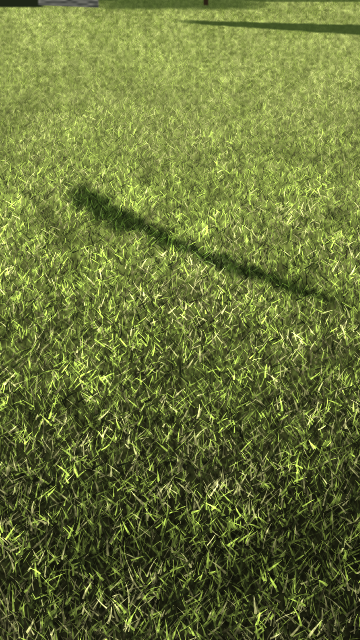
Give the GLSL for this texture, as a WebGL 2 fragment shader.

```glsl
#version 300 es
precision highp float;

uniform vec2 u_resolution;
out vec4 fragColor;

float hash(vec2 p) {
    return fract(sin(dot(p, vec2(127.1, 311.7))) * 43758.5453);
}

float noise(vec2 p) {
    vec2 i = floor(p), f = fract(p);
    f = f * f * (3.0 - 2.0 * f);
    return mix(mix(hash(i), hash(i + vec2(1, 0)), f.x),
               mix(hash(i + vec2(0, 1)), hash(i + vec2(1, 1)), f.x), f.y);
}

float fbm(vec2 p) {
    float sum = 0.0, amp = 0.5;
    for (int i = 0; i < 4; i++) {
        sum += amp * noise(p);
        p = p * 2.03 + 17.3;
        amp *= 0.5;
    }
    return sum / 0.9375;
}

// Soft band around zero
float band(float d, float halfWidth, float soft) {
    return 1.0 - smoothstep(halfWidth - soft, halfWidth + soft, abs(d));
}

// Blades rooted on a perspective grid, painted from back to front
vec3 grass(vec2 p, vec3 col, float pixel) {
    const float HORIZON = 1.25, CELLS = 33.0;
    float depth = HORIZON - p.y;
    vec2 grid = vec2((p.x - 0.28) / depth, -log(depth)) * CELLS;
    for (int layer = 0; layer < 26; layer++) {
        float rank = float(layer) / 25.0;
        vec2 shift = vec2(0.37, 0.61) * float(layer);
        vec2 cell = floor(grid + shift);
        for (int j = 0; j >= -1; j--)
        for (int i = -1; i <= 1; i++) {
            vec2 id = cell + vec2(i, j);
            vec2 seed = id + float(layer) * 7.13;
            float h1 = hash(seed), h2 = hash(seed + 31.7), h3 = hash(seed + 63.1);
            vec2 g = (id + vec2(h1, h2) - shift) / CELLS;
            float size = exp(-g.y);
            vec2 root = vec2(g.x * size + 0.28, HORIZON - size);

            // Curved, tapering blade
            float lean = (h3 - 0.45) * 2.3;
            vec2 dir = vec2(sin(lean), cos(lean));
            float len = size * mix(0.010, 0.030, hash(seed + 11.9));
            vec2 w = p - root;
            float t = dot(w, dir) / len;
            if (t < 0.0 || t > 1.0) continue;
            float side = dot(w, vec2(dir.y, -dir.x)) - (h1 - 0.5) * 0.5 * t * t * len;
            float width = size * mix(0.0006, 0.0019, h2 * h2) * (1.0 - t * t);
            float cover = clamp((width - abs(side)) / pixel + 0.5, 0.0, 1.0);

            // Patches vary between lush green, dry straw and shade
            float lush = noise(root * vec2(13.0, 17.0) + 4.0);
            float tone = hash(seed + 91.3) * mix(0.55, 1.2, rank);
            tone *= mix(0.6, 1.3, noise(root * vec2(26.0, 32.0))) * (0.7 + 0.45 * t);
            vec3 fresh = mix(vec3(0.09, 0.11, 0.06), vec3(0.61, 0.71, 0.29), tone * 1.35);
            vec3 straw = mix(vec3(0.12, 0.12, 0.07), vec3(0.74, 0.74, 0.48), tone * 1.3);
            float dry = step(0.42 + 0.5 * lush, hash(seed + 47.7));
            col = mix(col, mix(fresh, straw, dry), cover);
        }
    }
    return col;
}

void main() {
    vec2 p = gl_FragCoord.xy / u_resolution.y;
    vec2 uv = gl_FragCoord.xy / u_resolution;
    float top = 1.0 - uv.y;
    float pixel = 1.0 / u_resolution.y;

    // Soil and near grass, dimmer towards the bottom right
    vec3 soil = mix(vec3(0.11, 0.12, 0.06), vec3(0.36, 0.40, 0.19), smoothstep(0.1, 0.8, uv.y));
    vec3 col = grass(p, soil, pixel);
    col *= mix(1.0, 1.4, smoothstep(0.0, 0.7, uv.y));
    col *= mix(0.72, 1.3, fbm(p * vec2(9.0, 14.0) + 2.0));
    col *= 1.0 - 0.16 * smoothstep(0.3, 1.0, uv.x) * smoothstep(0.55, 0.35, uv.y);

    // Distant lawn melts into a pale, fine-grained green
    float grain = noise(p * vec2(240.0, 300.0)) * 0.6 + fbm(p * vec2(18.0, 60.0)) * 0.4;
    vec3 lawn = mix(vec3(0.40, 0.46, 0.20), vec3(0.76, 0.80, 0.47), grain);
    lawn *= mix(0.90, 1.06, smoothstep(0.7, 0.95, uv.y));
    col = mix(col, lawn, 0.78 * smoothstep(0.55, 0.95, uv.y));

    // Fine sunlit speckle, strongest close by
    float speckle = noise(p * vec2(330.0, 260.0)) + noise(p * vec2(150.0, 120.0) + 9.0) - 1.0;
    col *= 1.0 + speckle * mix(0.65, 0.18, smoothstep(0.3, 0.95, uv.y));

    // Long curved shadow with a broad head
    float along = uv.x - 0.2;
    float spine = 0.303 + 0.29 * along - 0.09 * along * along;
    float ragged = (fbm(p * vec2(60.0, 90.0)) - 0.5) * 0.024;
    float thick = 0.010 + 0.009 * band(uv.x - 0.27, 0.1, 0.09);
    float shadow = band(top - spine + ragged, thick, 0.010);
    shadow *= smoothstep(0.17, 0.22, uv.x + ragged) * (1.0 - smoothstep(0.82, 1.0, uv.x));
    col *= mix(vec3(1.0), vec3(0.40, 0.47, 0.40), shadow);

    // Far tree shadows
    float reach = max(uv.x - 0.48, 0.0);
    float farShade = band(top - 0.033 - 0.027 * reach + ragged * 0.1, 0.002 + 0.011 * reach, 0.002);
    farShade *= smoothstep(0.46, 0.56, uv.x);
    float rimShade = band(uv.x - 0.5, 0.22, 0.07) * (1.0 - smoothstep(0.010, 0.018, top + ragged * 0.2));
    rimShade = max(rimShade, 1.0 - smoothstep(0.001, 0.005, top));
    col = mix(col, vec3(0.20, 0.27, 0.12), 0.85 * max(farShade, 0.8 * rimShade));

    // Dark corner, low stone wall and trunk
    col = mix(col, vec3(0.12, 0.15, 0.09), band(uv.x, 0.12, 0.01) * band(top, 0.011, 0.002));
    float wall = band(uv.x - 0.19, 0.084, 0.004) * band(top, 0.008 + 0.022 * (uv.x - 0.1), 0.0015);
    vec3 stone = mix(vec3(0.24, 0.25, 0.23), vec3(0.50, 0.50, 0.46), noise(p * vec2(120.0, 300.0)));
    col = mix(col, stone, wall);
    col = mix(col, vec3(0.16, 0.13, 0.08), band(uv.x - 0.572, 0.006, 0.003) * band(top, 0.008, 0.002));

    fragColor = vec4(clamp(col, 0.0, 1.0), 1.0);
}
```
